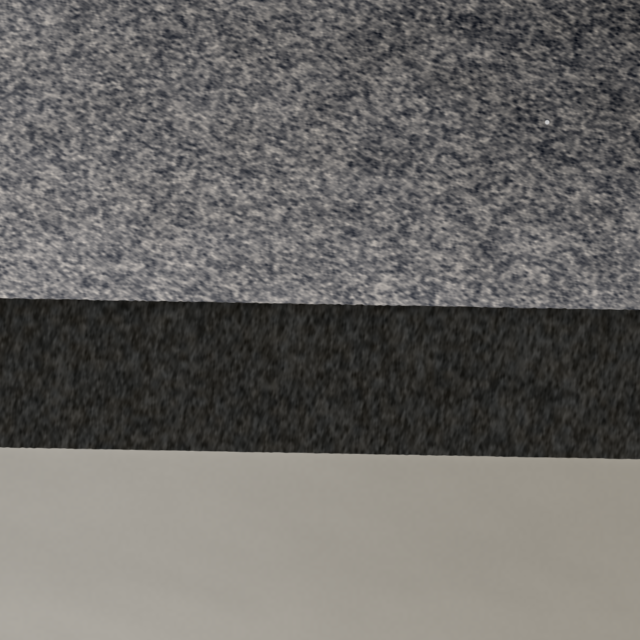
A three.js fragment shader for this texture:

```glsl
// A speckled grey stone slab with a dark front edge above a smooth, pale wall.
// Two slightly tilted lines split the bands; stretched value noise makes the
// grain, and soft gradients add the uneven light.
varying vec2 vUv;

const float SLOPE = -0.0184;        // tilt shared by both edges
const float SLAB_EDGE = 0.534;      // heights at the left side
const float WALL_EDGE = 0.301;
const float EDGE_SOFT = 0.0015;
const vec2 SLAB_GRAIN = vec2(125.0, 215.0);
const vec2 BAND_GRAIN = vec2(190.0, 95.0);
const float SLAB_CONTRAST = 0.50;
const float BAND_CONTRAST = 0.19;
const vec3 SLAB_TINT = vec3(1.0, 0.985, 0.99);
const vec3 BAND_COLOR = vec3(0.163, 0.160, 0.150);
const vec3 WALL_LEFT = vec3(0.645, 0.630, 0.600);
const vec3 WALL_RIGHT = vec3(0.595, 0.575, 0.535);
const vec2 CHIP_POS = vec2(0.855, 0.809);
const float CHIP_RADIUS = 0.005;

float hash(vec2 p) {
  vec3 q = fract(vec3(p.xyx) * 0.1031);
  q += dot(q, q.yzx + 33.33);
  return fract((q.x + q.y) * q.z);
}

float noise(vec2 p) {
  vec2 i = floor(p);
  vec2 f = fract(p);
  f = f * f * (3.0 - 2.0 * f);
  return mix(mix(hash(i), hash(i + vec2(1.0, 0.0)), f.x),
             mix(hash(i + vec2(0.0, 1.0)), hash(i + vec2(1.0, 1.0)), f.x), f.y);
}

vec2 rotate(vec2 p, float a) {
  float c = cos(a), s = sin(a);
  return vec2(c * p.x - s * p.y, s * p.x + c * p.y);
}

// Signed grain around zero: coarse flecks plus a finer layer.
float grain(vec2 p) {
  float coarse = noise(p);
  float fine = noise(rotate(p, 0.5) * 1.7 + 41.0);
  return 0.62 * coarse + 0.38 * fine - 0.5;
}

vec3 slab(vec2 uv, float above) {
  float light = 0.475 - 0.07 * uv.x;
  light -= 0.09 * smoothstep(0.5, 1.0, uv.y) * (0.35 + uv.x);
  light += 0.055 * exp(-above * 12.0);
  light += 0.05 * (noise(uv * vec2(16.0, 24.0)) - 0.5);
  float g = grain(rotate(uv, 0.3) * SLAB_GRAIN + 7.0);
  g += 0.22 * (noise(uv * 60.0) - 0.5);
  vec3 color = SLAB_TINT * (light + SLAB_CONTRAST * g);
  color += vec3(0.04, 0.01, -0.05) * g;
  float chip = 1.0 - smoothstep(0.4, 1.0, length(uv - CHIP_POS) / CHIP_RADIUS);
  return mix(color, vec3(0.78), chip);
}

vec3 band(vec2 uv, float depth) {
  float g = grain(rotate(uv, 0.18) * BAND_GRAIN + 91.0);
  float patches = noise(uv * vec2(35.0, 20.0)) - 0.5;
  vec3 color = BAND_COLOR + BAND_CONTRAST * g + 0.025 * patches;
  color += vec3(0.012, 0.002, -0.01) * (noise(uv * 70.0) - 0.5);
  return color * (1.0 - 0.25 * exp(-depth * 90.0));
}

vec3 wall(vec2 uv, float depth) {
  vec3 color = mix(WALL_LEFT, WALL_RIGHT, smoothstep(0.0, 1.0, uv.x));
  color += 0.025 * (1.0 - smoothstep(0.0, 0.14, uv.y)) * (1.0 - 0.6 * uv.x);
  color += 0.03 * exp(-depth * 160.0);
  color += 0.012 * (noise(rotate(uv, 0.3) * vec2(12.0, 30.0)) - 0.5);
  return color + 0.008 * (noise(uv * 150.0) - 0.5);
}

void main() {
  float y = vUv.y - SLOPE * vUv.x;
  float ragged = 0.0016 * (noise(vUv * 170.0) - 0.5);
  float aboveSlab = y - SLAB_EDGE + ragged;
  float aboveWall = y - WALL_EDGE + ragged * 0.6;
  vec3 color = wall(vUv, max(-aboveWall, 0.0));
  color = mix(color, band(vUv, max(-aboveSlab, 0.0)),
              smoothstep(-EDGE_SOFT, EDGE_SOFT, aboveWall));
  color = mix(color, slab(vUv, max(aboveSlab, 0.0)),
              smoothstep(-EDGE_SOFT, EDGE_SOFT, aboveSlab));
  gl_FragColor = vec4(clamp(color, 0.0, 1.0), 1.0);
}
```
